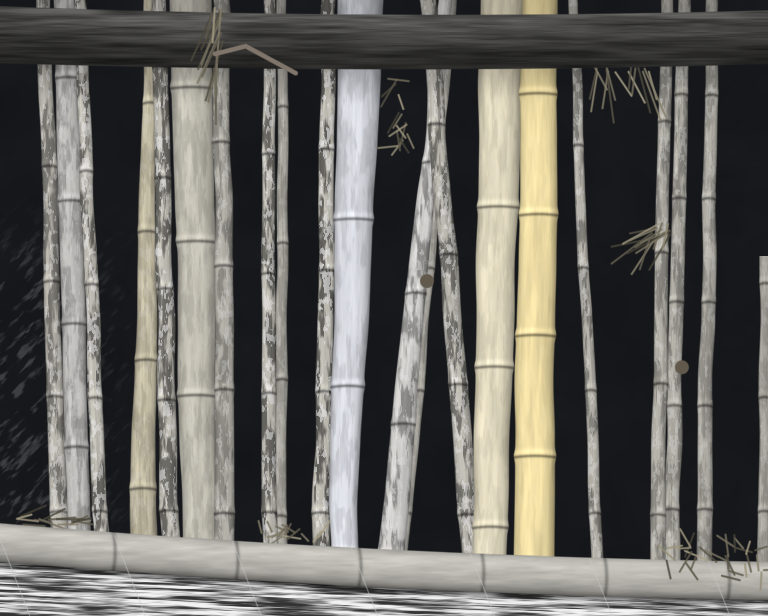
Give the GLSL for this texture, as a WebGL 1 fragment shader.

```glsl
precision highp float;
// Weathered bamboo poles before a dark shed, between a timber beam and a bamboo rail.
uniform vec2 u_resolution;

vec2 p;
vec3 col;

float hash(vec2 v) { return fract(sin(dot(v, vec2(12.99, 78.23))) * 4375.85); }

float noise(vec2 v) {
  vec2 i = floor(v), f = fract(v);
  f = f * f * (3.0 - 2.0 * f);
  return mix(mix(hash(i), hash(i + vec2(1, 0)), f.x),
             mix(hash(i + vec2(0, 1)), hash(i + 1.0), f.x), f.y);
}

float fbm(vec2 v) {
  return 0.55 * noise(v) + 0.3 * noise(v * 2.1 + 7.0) + 0.15 * noise(v * 4.3 + 19.0);
}

// Coverage of a shape from its signed distance
float cover(float d) { return 1.0 - smoothstep(-0.12, 0.12, d); }

float bell(float x, float sharpness) { return exp(-x * x * sharpness); }

float segment(vec2 a, vec2 b) {
  vec2 v = b - a;
  return length(p - a - v * clamp(dot(p - a, v) / dot(v, v), 0.0, 1.0));
}

vec3 tint(float tone, float warmth) {
  return tone * vec3(1.0 + 0.1 * warmth, 1.0, 1.0 - 0.32 * warmth);
}

// Upright cane: span holds x and half width at the top, then at the foot;
// look holds tone, warmth and mottling
void pole(vec4 span, float spacing, float ringY, vec3 look) {
  float k = (72.0 - p.y) / 63.0, seed = span.x * 3.7;
  float ring = mod(p.y - ringY + spacing * 0.5, spacing) - spacing * 0.5;
  vec2 s = mix(span.xy, span.zw, k);
  float halfW = s.y * (1.0 + 0.07 * bell(ring, 2.0));
  float t = (p.x - s.x - 0.5 * noise(vec2(p.y * 0.13, seed)) + 0.25) / halfW;
  ring += 0.2 * t * t;
  float peel = fbm(vec2(p.x * 1.5 + seed, p.y * 0.32));
  float fleck = fbm(vec2(p.x * 2.2, p.y * 1.1) + seed);
  vec3 c = tint(look.x, look.y) * (0.9 + 0.2 * fbm(vec2(t * 4.0 + seed, p.y * 0.12)));
  c *= mix(1.0, 0.55 + 0.65 * smoothstep(0.36, 0.6, peel), look.z);
  c = mix(c, vec3(0.83), 0.75 * look.z * smoothstep(0.54, 0.65, fleck));
  c *= 1.06 - 0.1 * t - 0.36 * t * t * t * t;
  c *= 1.0 - 0.4 * bell(ring, 22.0) + 0.1 * bell(ring - 0.6, 6.0);
  c *= 1.0 - 0.22 * smoothstep(66.0, 72.0, p.y);
  col = mix(col, c, cover((abs(t) - 1.0) * halfW));
}

void thin(float top, float foot, float halfW, float mottle) {
  float h = hash(vec2(top, foot));
  pole(vec4(top, halfW * 0.9, foot, halfW * 1.1), 13.0 + 5.0 * h, 40.0 + 9.0 * h,
       vec3(0.59, 0.15, mottle));
}

// Fan of dry stalks around an angle
void straw(vec2 centre, vec2 spread, float angle, float fan, float reach) {
  for (int i = 0; i < 14; i++) {
    vec2 id = vec2(float(i) * 7.3, centre.x);
    vec2 a = centre + spread * (vec2(hash(id), hash(id + 31.0)) - 0.5);
    float dir = angle + fan * (hash(id + 57.0) - 0.5);
    vec2 b = a + reach * (0.4 + 0.6 * hash(id + 83.0)) * vec2(cos(dir), sin(dir));
    vec3 c = tint(0.25 + 0.4 * hash(id + 11.0), 0.5);
    col = mix(col, c, 0.85 * cover(segment(a, b) - 0.13));
  }
}

void main() {
  p = gl_FragCoord.xy / u_resolution * vec2(100, 80);

  // Dark interior with faint litter on the left
  col = vec3(0.075, 0.08, 0.092) + 0.025 * fbm(p * 0.15);
  float litter = smoothstep(0.5, 0.8, fbm(vec2(p.x + p.y, p.y - p.x) * vec2(0.35, 1.1)));
  col += 0.15 * litter * (1.0 - smoothstep(3.0, 22.0, p.x)) * (1.0 - smoothstep(40.0, 56.0, p.y));

  // Poles, left to right
  thin(6.0, 7.8, 1.05, 0.6);
  pole(vec4(8.8, 1.6, 10.3, 1.5), 16.0, 38.0, vec3(0.66, 0.05, 0.3));
  thin(10.8, 13.3, 0.9, 0.8);
  pole(vec4(19.4, 0.8, 18.7, 1.8), 16.7, 50.0, vec3(0.68, 0.4, 0.2));
  thin(20.8, 22.2, 1.1, 0.8);
  pole(vec4(25.1, 2.7, 26, 2.3), 20.0, 48.7, vec3(0.69, 0.2, 0.15));
  thin(28.9, 29.4, 1.2, 0.4);
  thin(36.7, 36.7, 0.75, 0.2);
  thin(35.0, 35.1, 0.9, 0.8);
  thin(42.7, 41.9, 1.05, 0.9);
  pole(vec4(46.7, 2.85, 44.7, 1.75), 21.7, 51.6, vec3(0.79, -0.1, 0.15));
  thin(58.2, 52.6, 0.65, 0.2);
  pole(vec4(57.3, 0.95, 51, 1.75), 17.0, 42.0, vec3(0.7, 0.05, 0.55));
  thin(56.3, 61.2, 1.2, 0.7);
  pole(vec4(65.2, 2.8, 63.8, 2.2), 20.8, 53.2, vec3(0.8, 0.38, 0.1));
  pole(vec4(70.2, 2.35, 69.4, 2.65), 15.7, 52.2, vec3(0.83, 0.8, 0.05));
  thin(75.0, 77.7, 0.72, 0.5);
  thin(89.0, 87.4, 0.95, 0.4);
  thin(86.6, 85.7, 0.9, 0.4);
  thin(92.6, 91.7, 0.92, 0.3);
  if (p.y < 46.8) thin(99.9, 99.4, 0.75, 0.2);

  // Broken side shoots and tufts
  float shoot = min(length(p - vec2(88.8, 32.3)), length(p - vec2(55.6, 43.5)));
  col = mix(col, vec3(0.38, 0.35, 0.3), cover(shoot - 0.9));
  straw(vec2(52.3, 65), vec2(2, 10), -1.8, 3.0, 4.0);
  straw(vec2(86, 50), vec2(3, 2), 4.0, 1.4, 7.0);
  straw(vec2(81, 71), vec2(8, 1), -1.4, 0.9, 7.0);
  straw(vec2(6, 12.3), vec2(9, 1.5), 0.0, 1.0, 4.0);
  straw(vec2(38, 10), vec2(9, 2), 1.5, 3.0, 2.5);

  // Cracked plank along the foot
  float y = p.y - 9.55 + 0.085 * p.x - 0.00035 * p.x * p.x;
  float grain = fbm(vec2(p.x * 0.16, (p.y + 0.04 * p.x) * 3.0));
  vec3 plank = vec3(0.2 + 0.75 * smoothstep(0.2, 0.75, grain));
  plank *= 1.0 - 0.55 * smoothstep(-3.6, -2.3, y);
  col = mix(col, plank, cover(y + 2.0));

  // Horizontal rail and its wire ties
  float t = y / 2.5, ring = mod(p.x - 7.0, 16.0) - 8.0 + 0.25 * t * t;
  vec3 rail = tint(0.65 + 0.14 * fbm(vec2(p.x * 0.25, p.y * 1.6)), 0.12);
  rail *= (1.0 + 0.18 * t - 0.32 * t * t * t * t) * (1.0 - 0.28 * bell(ring, 14.0));
  col = mix(col, rail, cover((abs(t) - 1.0) * 2.5));
  float wire = abs(mod(p.x + y * 0.4 - 8.0, 15.5) - 7.7) - 0.08;
  col = mix(col, vec3(0.78), 0.5 * cover(wire) * cover(y - 2.4));
  straw(vec2(91, 8), vec2(10, 2.5), 0.3, 5.0, 3.5);
  straw(vec2(97, 7), vec2(5, 5), 0.8, 5.0, 3.5);

  // Timber beam across the top
  float u = p.x / 52.0 - 1.0, sag = 1.0 - u * u;
  float high = 79.2 - 0.9 * sag - 0.004 * p.x, low = 71.8 - 0.8 * sag;
  vec3 beam = tint(0.11 + 0.24 * fbm(vec2(p.x * 0.12, p.y * 2.2)), 0.08);
  beam *= 0.65 + 0.7 * smoothstep(low, high, p.y);
  col = mix(col, beam, cover(max(low - p.y, p.y - high)));

  // Dry leaf hanging over the beam
  straw(vec2(28.3, 75), vec2(1.5, 8), -1.8, 0.5, 8.0);
  float twig = min(segment(vec2(28, 73), vec2(32, 74)), segment(vec2(32, 74), vec2(38.5, 70.5)));
  col = mix(col, vec3(0.5, 0.46, 0.42), cover(twig - 0.3));

  gl_FragColor = vec4(col, 1);
}
```
